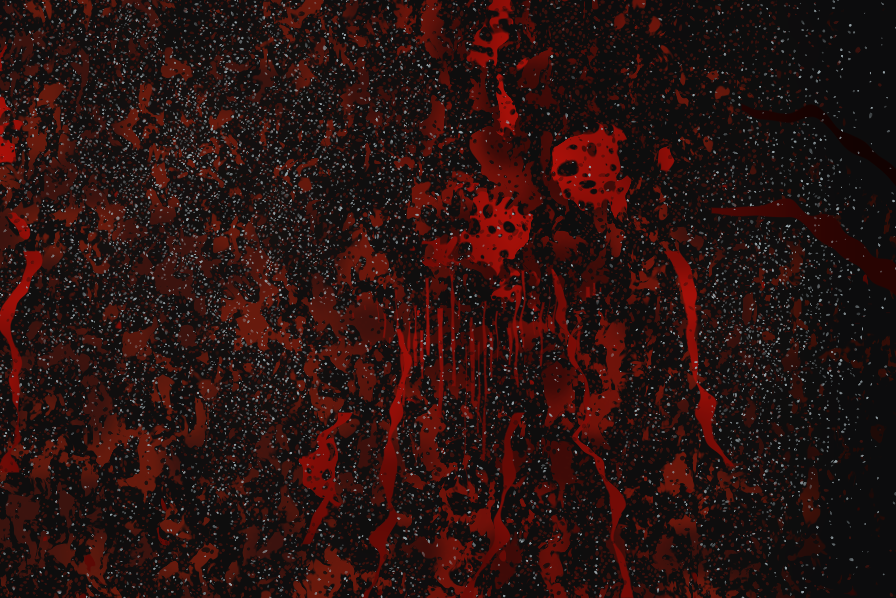
A Shadertoy shader for this texture:

```glsl
const vec3 BLACK = vec3(0.048, 0.048, 0.050);
const vec3 HAZE  = vec3(0.085, 0.066, 0.062);
const vec3 BROWN = vec3(0.24, 0.075, 0.055);
const vec3 RUST  = vec3(0.42, 0.105, 0.05);
const vec3 RED   = vec3(0.57, 0.055, 0.03);
const vec3 PALE  = vec3(0.58, 0.63, 0.65);
const vec2 RUST_SCALE = vec2(36.0, 25.0);
const float RUST_LEVEL = 0.625;
const vec2 POOL_SCALE = vec2(25.0, 19.0);
const float POOL_LEVEL = 0.86;
const float POOL_GAIN = 0.44;
const float HOLE_SCALE = 30.0;
const float DRIP_COLUMNS = 95.0;
const float PALE_SCALE = 175.0;
const float GRIT_SCALE = 135.0;
const float BEAD_SCALE = 100.0;

// Paint pools: centre, radii
const vec4 POOLS[6] = vec4[6](
    vec4(0.82, 0.60, 0.13, 0.09), vec4(0.98, 0.73, 0.09, 0.08),
    vec4(0.81, 0.89, 0.06, 0.10), vec4(0.00, 0.75, 0.05, 0.15),
    vec4(0.53, 0.20, 0.045, 0.10), vec4(0.96, 0.40, 0.06, 0.035));

// Trickles: top x, top y, length, sideways drift
const vec4 STREAMS[6] = vec4[6](
    vec4(0.69, 0.45, 0.47, -0.05), vec4(0.86, 0.31, 0.32, -0.07),
    vec4(0.93, 0.55, 0.55, 0.12), vec4(0.03, 0.58, 0.37, 0.0),
    vec4(1.13, 0.58, 0.36, 0.08), vec4(0.58, 0.31, 0.22, -0.07));

float hash(vec2 p) {
    return fract(sin(dot(p, vec2(127.1, 311.7))) * 43758.5);
}

float noise(vec2 p) {
    vec2 i = floor(p), f = fract(p);
    f = f * f * (3.0 - 2.0 * f);
    return mix(mix(hash(i), hash(i + vec2(1, 0)), f.x),
               mix(hash(i + vec2(0, 1)), hash(i + vec2(1, 1)), f.x), f.y);
}

float fbm(vec2 p) {
    return 0.58 * noise(p) + 0.28 * noise(p * 2.1 + 7.3) + 0.14 * noise(p * 4.3 + 19.1);
}

// Soft elliptical region
float glow(vec2 p, vec2 centre, vec2 radii) {
    vec2 d = (p - centre) / radii;
    return exp(-dot(d, d));
}

float ink(float field, float pixel) {
    return smoothstep(-1.0, 1.0, field / pixel);
}

// Scattered round dots, one at most in each cell
float dots(vec2 p, float scale, float density, float pixel) {
    vec2 g = mat2(0.83, 0.56, -0.56, 0.83) * p * scale;
    g += 1.2 * vec2(noise(g * 0.4), noise(g * 0.4 + 17.0));
    vec2 id = floor(g), jitter = vec2(hash(id + 3.7), hash(id + 8.1)) - 0.5;
    float radius = mix(0.16, 0.42, hash(id + 5.3));
    float d = length(fract(g) - 0.5 - 0.4 * jitter);
    return step(hash(id), density) * ink(radius - d, pixel * scale * 0.6);
}

// Round gaps, one in each cell: signed distance in cells
float holes(vec2 p, float scale) {
    vec2 g = p * scale, id = floor(g);
    vec2 jitter = vec2(hash(id + 1.3), hash(id + 6.9)) - 0.5;
    return length(fract(g) - 0.5 - 0.3 * jitter) - 0.44 * hash(id + 2.2);
}

float streams(vec2 p) {
    float field = -1.0;
    for (int i = 0; i < 6; i++) {
        vec4 s = STREAMS[i];
        float seed = float(i) * 9.7, t = (s.y - p.y) / s.z;
        float centre = s.x + s.w * t + 0.055 * (noise(vec2(p.y * 11.0, seed)) - 0.5)
                     + 0.025 * (noise(vec2(p.y * 30.0, seed + 4.0)) - 0.5);
        float swell = noise(vec2(p.y * 19.0, seed + 2.0));
        float side = mix(0.003, 0.018, swell * swell * swell) - abs(p.x - centre);
        side += 0.010 * (noise(p * 45.0) - 0.5);
        field = max(field, min(side, min(t, 1.0 - t) * s.z));
    }
    return field;
}

// Thin straight runs below the main pool
float drips(vec2 p) {
    float x = p.x * DRIP_COLUMNS + 0.8 * noise(p * vec2(8.0, 26.0));
    float id = floor(x), reach = exp(-pow((id / DRIP_COLUMNS - 0.80) / 0.12, 2.0));
    float top = 0.56 - 0.14 * hash(vec2(id, 2.0));
    float bottom = top - 0.30 * reach * hash(vec2(id, 6.0));
    float width = mix(0.04, 0.34, hash(vec2(id, 4.0))) * (0.3 + 1.1 * noise(vec2(id, p.y * 40.0)));
    float side = (width - abs(fract(x) - 0.5)) / DRIP_COLUMNS;
    return min(side, min(top - p.y, p.y - bottom));
}

void mainImage(out vec4 fragColor, in vec2 fragCoord) {
    vec2 p = fragCoord / iResolution.y;
    float pixel = 1.0 / iResolution.y;
    vec2 q = p + 0.022 * (vec2(noise(p * 28.0), noise(p * 28.0 + 31.0)) - 0.5);
    float fade = 1.0 - smoothstep(1.15, 1.45, p.x);
    float warmth = exp(-pow((p.x - 0.88) / 0.24, 2.0));

    // Dusty ground
    float dust = glow(p, vec2(0.34, 0.70), vec2(0.42, 0.36))
               + 0.75 * glow(p, vec2(1.30, 0.50), vec2(0.16, 0.32))
               + 0.35 * glow(p, vec2(0.60, 0.20), vec2(0.60, 0.30)) + 0.06;
    float clump = 0.35 + 1.3 * fbm(p * 16.0 + 40.0);
    vec3 color = mix(BLACK, HAZE, min(dust, 1.0) * clump * fade * 0.7);
    color = mix(color, BROWN * 0.9, dots(p + 3.0, GRIT_SCALE, 0.50 * clump * fade, pixel));

    // Rust islands, large and small, thinned by dark patches
    float cover = 0.10 * (1.0 - fade) + 0.07 * glow(p, vec2(0.35, 0.84), vec2(0.35, 0.20))
                + 0.12 * glow(p, vec2(1.40, 0.95), vec2(0.40, 0.25))
                + 0.16 * (noise(p * 6.0 + 70.0) - 0.5);
    float islands = fbm(q * RUST_SCALE) - RUST_LEVEL - cover;
    float flecks = fbm(q * RUST_SCALE * 2.2 + 60.0) - RUST_LEVEL - 0.02 - cover;
    float rust = max(ink(islands, pixel * 16.0), ink(flecks, pixel * 32.0));
    float tone = smoothstep(0.25, 0.8, noise(p * 13.0 + 12.0));
    vec3 stain = mix(mix(BROWN, RUST, tone), RED * mix(0.45, 0.85, tone), warmth * 0.75);
    float beads = dots(p, BEAD_SCALE, 0.24, pixel);
    rust *= 1.0 - 0.8 * beads;
    color = mix(color, stain * mix(0.5, 1.0, fade), rust * 0.95);

    // Bright pools pierced by round holes
    float mass = 0.0;
    for (int i = 0; i < 6; i++) mass += glow(q, POOLS[i].xy, POOLS[i].zw);
    float pool = fbm(q * POOL_SCALE + 5.0) + POOL_GAIN * min(mass, 1.0) - POOL_LEVEL;
    float gap = min(holes(q, HOLE_SCALE) * 0.3, holes(q + 0.37, HOLE_SCALE * 1.9) * 0.2 + 0.025);
    float paint = ink(min(pool, gap), pixel * 10.0);
    paint = max(paint, max(ink(streams(p), pixel), 0.85 * ink(drips(p), pixel)));
    paint *= 1.0 - 0.35 * beads;
    float sheen = 0.75 + 0.45 * noise(p * 14.0 + 3.0);
    float depth = mix(0.70, 1.0, smoothstep(0.05, 0.55, p.y)) * mix(0.55, 1.0, fade);
    color = mix(color, RED * sheen * depth, paint);

    // Arcs sweeping to the right edge
    for (int i = 0; i < 2; i++) {
        float k = float(i), bend = max(p.x - 1.32, 0.0);
        float y = 0.64 + 0.17 * k - 3.6 * bend * bend + 0.04 * (noise(vec2(p.x * 22.0, k)) - 0.5);
        float width = mix(0.004, 0.025, smoothstep(1.18, 1.45, p.x)) * (0.4 + noise(p * 26.0));
        float arc = ink(min(width * (1.0 - 0.4 * k) - abs(p.y - y), p.x - 1.19 - 0.05 * k), pixel);
        color = mix(color, RED * mix(0.55, 0.25, k) * mix(0.5, 1.0, fade), arc);
        paint = max(paint, arc);
    }

    // Pale beads on top
    float density = 0.46 * dust * clump * (1.0 - 0.8 * max(paint, rust * 0.7));
    density *= 1.0 - smoothstep(1.36, 1.5, p.x) * 0.85;
    float glint = 0.30 + 0.95 * pow(noise(p * PALE_SCALE * 0.8), 2.0);
    color = mix(color, PALE, min(glint, 1.0) * dots(p + 9.0, PALE_SCALE, density, pixel));
    fragColor = vec4(color, 1.0);
}
```
